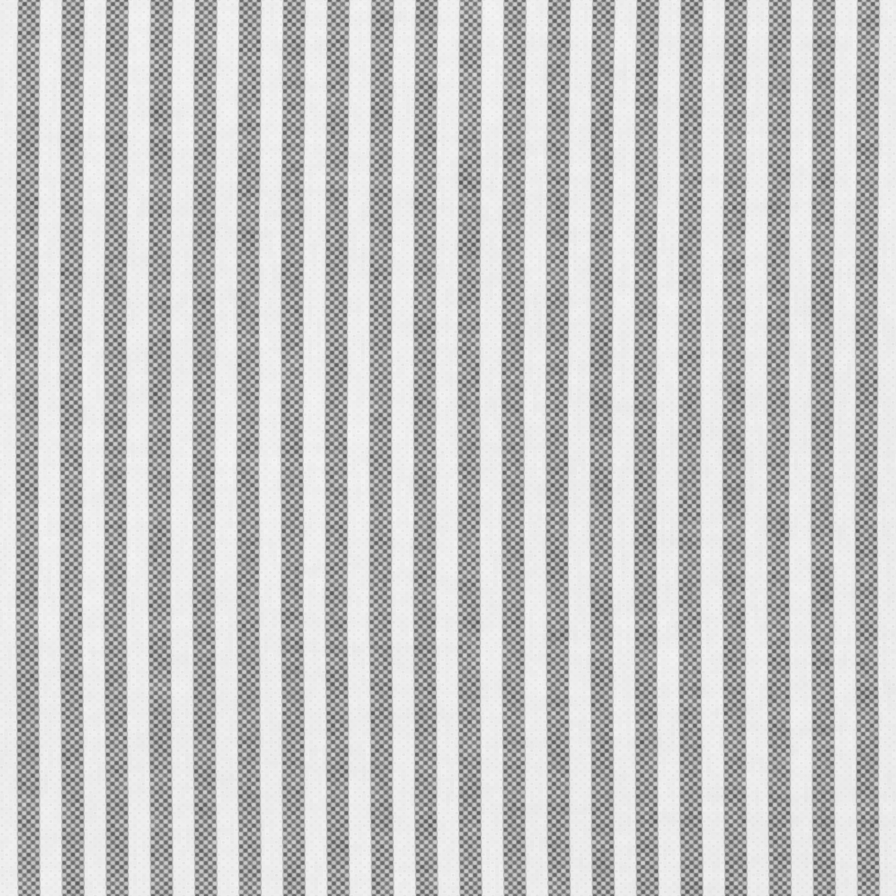
Reproduce this texture procedurally as a three.js fragment shader.

```glsl
// Woven cotton ticking: twenty narrow grey vertical stripes on off-white cloth.
varying vec2 vUv;

const float PI = 3.14159265;

float hash(vec2 p) {
  p = fract(p * vec2(0.1031, 0.1137));
  p += dot(p, p.yx + 33.33);
  return fract((p.x + p.y) * p.x * 17.0);
}

vec2 gradient(vec2 cell) {
  float angle = 2.0 * PI * hash(cell);
  return vec2(cos(angle), sin(angle));
}

// Gradient noise, roughly -0.7 to 0.7
float noise(vec2 p) {
  vec2 i = floor(p);
  vec2 f = p - i;
  vec2 s = f * f * f * (f * (f * 6.0 - 15.0) + 10.0);
  float a = dot(gradient(i), f);
  float b = dot(gradient(i + vec2(1.0, 0.0)), f - vec2(1.0, 0.0));
  float c = dot(gradient(i + vec2(0.0, 1.0)), f - vec2(0.0, 1.0));
  float d = dot(gradient(i + vec2(1.0, 1.0)), f - vec2(1.0, 1.0));
  return mix(mix(a, b, s.x), mix(c, d, s.x), s.y);
}

void main() {
  // Slight bow and drift of the cloth
  float height = 2.0 * vUv.y - 1.0;
  float bow = 0.0024 * (1.0 - height * height);
  vec2 cloth = vUv + vec2(bow, 0.0);
  cloth += 0.0008 * vec2(noise(vUv * vec2(5.0, 8.0) + 20.0), noise(vUv * 9.0 + 50.0));

  // Ten warp threads per stripe repeat, 216 weft rows
  vec2 thread = vec2((cloth.x - 0.0326) / 0.00493, cloth.y * 216.0);
  vec2 cell = floor(thread + 0.5);

  // Plain weave: warp and weft alternate on top in a checker
  float weave = cos(PI * thread.x) * cos(PI * thread.y);
  float warpOnTop = smoothstep(-0.8, 0.8, weave);

  // The middle five threads of each repeat are dyed
  float fromCenter = abs(mod(thread.x + 5.0, 10.0) - 5.0);
  float dyed = 1.0 - smoothstep(2.2, 2.85, fromCenter);

  // Uneven dye along warp threads, weft rows and single crossings
  float warpStreak = noise(vec2(cell.x * 0.73, cloth.y * 28.0));
  float weftStreak = noise(vec2(cloth.x * 14.0, thread.y * 0.31 + 90.0));
  float crossing = hash(cell + 400.0) - 0.5;
  float wear = 0.07 * warpStreak + 0.06 * weftStreak + 0.07 * crossing;

  float stripe = mix(0.785, 0.43, warpOnTop) + wear * mix(0.6, 1.0, warpOnTop);

  // Off-white ground with faint pits between the threads
  float pits = smoothstep(0.2, 1.0, -weave);
  float ground = 0.935 - 0.04 * pits * (0.7 + crossing) + 0.2 * wear;

  // Soft unevenness of the light
  float shade = 0.012 * noise(vUv * 3.0 + 7.0) - 0.012 * vUv.x * (1.0 - vUv.y);

  gl_FragColor = vec4(vec3(mix(ground, stripe, dyed) + shade), 1.0);
}
```
